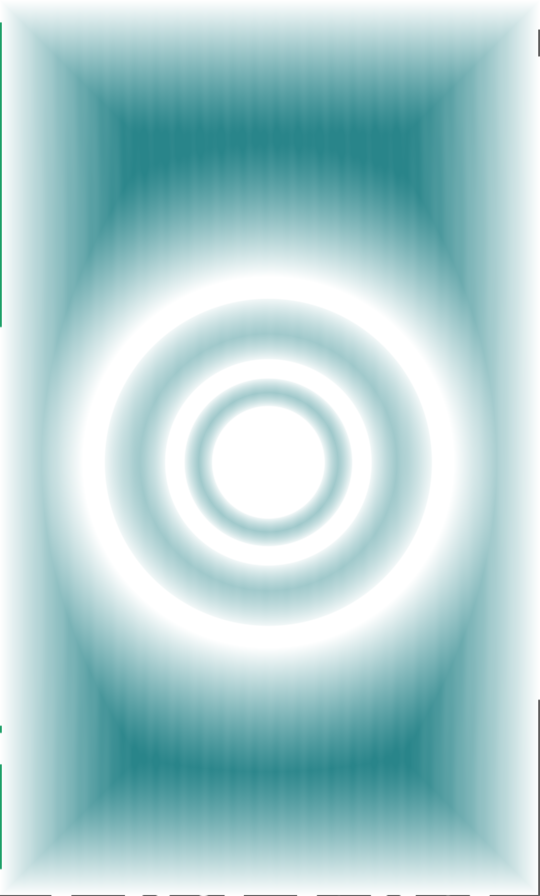
Give the GLSL for this background, as a Shadertoy shader.

```glsl
// Teal shading between a white frame, two white rings and a white disc.
// Outside the rings the tint grows with distance to the nearest white edge;
// gaps between rings are soft bands, and thin broken lines trim the canvas.

// Tint of a circular gap: rises from the inner rim to a peak, falls to the outer.
float gapTint(float r, float inner, float peak, float outer, float pixel) {
    float t = max(min((r - inner) / (peak - inner), (outer - r) / (outer - peak)), 0.0);
    float inside = smoothstep(-pixel, pixel, min(r - inner, outer - r));
    return inside * mix(0.06, 0.44, t * (1.3 - 0.3 * t));
}

// Soft-edged interval mask.
float span(float x, float start, float end, float pixel) {
    return clamp(min(x - start, end - x) / pixel + 0.5, 0.0, 1.0);
}

void mainImage(out vec4 fragColor, in vec2 fragCoord) {
    // Canvas width is one unit.
    float pixel = 1.0 / iResolution.x;
    vec2 size = iResolution.xy * pixel;
    vec2 p = fragCoord * pixel;
    float r = length(p - size * vec2(0.497, 0.484));

    // Outer field: nearest of the four borders and the large ring.
    vec2 border = min(p, size - p);
    float depth = min(min(border.x, border.y), r - 0.343);
    float t = clamp(depth / 0.25, 0.0, 1.0);
    float tint = 1.0 - pow(1.0 - t, 1.28);

    // Bands between the rings and around the central disc.
    tint += gapTint(r, 0.191, 0.238, 0.303, pixel);
    tint += gapTint(r, 0.104, 0.129, 0.1555, pixel);

    // Faint upright streaks from layered sines.
    float streak = sin(p.x * 310.0) + sin(p.x * 173.0 + 2.0 * sin(p.y * 9.0));
    tint *= 1.0 + 0.012 * streak;
    vec3 color = mix(vec3(1.0), vec3(0.16, 0.52, 0.54), clamp(tint, 0.0, 1.0));

    // Broken trim lines: green on the left, grey on the right and below.
    float line = 0.0033;
    float y = p.y / size.y;
    float left = span(y, 0.635, 0.975, pixel) + span(y, 0.03, 0.147, pixel)
               + span(y, 0.182, 0.19, pixel);
    float right = span(y, 0.0, 0.219, pixel) + span(y, 0.937, 0.967, pixel);
    float dashes = smoothstep(-0.2, 0.2, sin(p.x * 41.0) + sin(p.x * 97.0) + 0.5);
    color = mix(color, vec3(0.1, 0.62, 0.4), left * span(p.x, -1.0, line, pixel));
    color = mix(color, vec3(0.35), right * span(p.x, 1.0 - line, 2.0, pixel));
    color = mix(color, vec3(0.4), dashes * span(p.y, -1.0, 0.6 * line, pixel));
    fragColor = vec4(color, 1.0);
}
```
